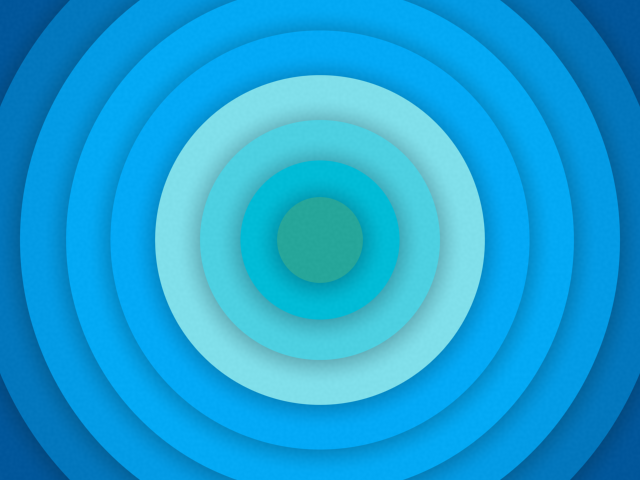
Write a WebGL 2 fragment shader that draws this background.

```glsl
#version 300 es
precision highp float;
// Concentric paper discs stacked from a deep blue backdrop up to a teal centre.
// Each disc is a circle distance function that first casts a soft shadow on the
// layers below; faint gradient noise gives the paper its grain.

uniform vec2 u_resolution;
out vec4 fragColor;

const int DISC_COUNT = 8;
const vec3 BACKDROP = vec3(0.004, 0.341, 0.608);
const vec3 SHADOW_COLOR = vec3(0.04, 0.10, 0.13);
const float SHADOW_BLUR = 0.052;
const float SHADOW_STRENGTH = 0.42;
const vec2 SHADOW_OFFSET = vec2(0.0, -0.004);
const float GRAIN_SCALE = 130.0;
const float GRAIN_STRENGTH = 0.014;

// Radii in canvas heights, from the largest disc to the smallest
const float RADII[DISC_COUNT] = float[](
    0.722, 0.625, 0.529, 0.4366, 0.3435, 0.250, 0.1658, 0.0894);

const vec3 COLORS[DISC_COUNT] = vec3[](
    vec3(0.008, 0.467, 0.741),
    vec3(0.012, 0.608, 0.898),
    vec3(0.012, 0.663, 0.957),
    vec3(0.012, 0.663, 0.965),
    vec3(0.502, 0.875, 0.918),
    vec3(0.302, 0.816, 0.882),
    vec3(0.004, 0.735, 0.840),
    vec3(0.149, 0.651, 0.604));

float circleDistance(vec2 p, float radius) {
    return length(p) - radius;
}

// Pseudo-random unit gradient for a lattice cell
vec2 hashGradient(vec2 cell) {
    vec3 h = fract(cell.xyx * vec3(0.1031, 0.1030, 0.0973));
    h += dot(h, h.yzx + 33.33);
    float angle = 6.2832 * fract((h.x + h.y) * h.z);
    return vec2(cos(angle), sin(angle));
}

float gradientNoise(vec2 p) {
    vec2 cell = floor(p);
    vec2 f = p - cell;
    vec2 blend = f * f * f * (f * (f * 6.0 - 15.0) + 10.0);
    vec2 e = vec2(1.0, 0.0);
    float a = dot(hashGradient(cell), f);
    float b = dot(hashGradient(cell + e.xy), f - e.xy);
    float c = dot(hashGradient(cell + e.yx), f - e.yx);
    float d = dot(hashGradient(cell + e.xx), f - e.xx);
    return mix(mix(a, b, blend.x), mix(c, d, blend.x), blend.y);
}

// Darkens the layers below, then lays the disc on top
vec3 layDisc(vec3 below, vec2 p, float radius, vec3 color, float pixel) {
    float shadowDistance = circleDistance(p - SHADOW_OFFSET, radius);
    float shadow = 1.0 - smoothstep(-SHADOW_BLUR, SHADOW_BLUR, shadowDistance);
    vec3 shaded = mix(below, SHADOW_COLOR, SHADOW_STRENGTH * shadow);
    float edge = circleDistance(p, radius);
    float coverage = 1.0 - smoothstep(-0.75 * pixel, 0.75 * pixel, edge);
    return mix(shaded, color, coverage);
}

void main() {
    float pixel = 1.0 / u_resolution.y;
    vec2 p = (gl_FragCoord.xy - 0.5 * u_resolution) * pixel;

    // Stack of discs, bottom to top
    vec3 color = BACKDROP;
    for (int i = 0; i < DISC_COUNT; i++) {
        color = layDisc(color, p, RADII[i], COLORS[i], pixel);
    }

    // Paper grain
    color += GRAIN_STRENGTH * gradientNoise(p * GRAIN_SCALE + 200.0);
    fragColor = vec4(clamp(color, 0.0, 1.0), 1.0);
}
```
